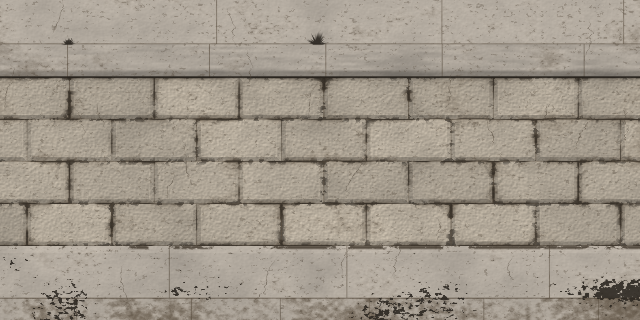
Reproduce this texture procedurally as a Shadertoy shader.

```glsl
// Weathered stone wall: plaster slabs, a ledge, bevelled blocks and a mouldy plinth.
const vec3 PALE = vec3(0.70, 0.668, 0.625);
const vec3 WARM = vec3(0.675, 0.638, 0.58);
const vec3 DIRT = vec3(0.34, 0.295, 0.24);
const vec3 MOULD = vec3(0.155, 0.137, 0.115);

// Heights of the divisions, in canvas heights
const float BASE_TOP = 0.068;
const float PLINTH_TOP = 0.232;
const float BLOCKS_TOP = 0.759;
const float LEDGE_TOP = 0.863;
const vec2 BLOCK = vec2(0.265, (BLOCKS_TOP - PLINTH_TOP) / 4.0);

float hash(vec2 p) {
  p = fract(p * vec2(0.1731, 0.3197) + 0.137);
  p += dot(p, p.yx + 33.33);
  return fract((p.x + p.y) * p.x * 7.13);
}

float noise(vec2 p) {
  vec2 i = floor(p), f = fract(p);
  f = f * f * (3.0 - 2.0 * f);
  return mix(mix(hash(i), hash(i + vec2(1, 0)), f.x),
    mix(hash(i + vec2(0, 1)), hash(i + 1.0), f.x), f.y);
}

float fbm(vec2 p) {
  float sum = 0.0, gain = 0.5;
  for (int i = 0; i < 5; i++, gain *= 0.5) {
    sum += gain * noise(p);
    p = mat2(1.6, 1.2, -1.2, 1.6) * p + 7.3;
  }
  return sum;
}

// Cellular pits with a finer grain
float stucco(vec2 p) {
  vec2 q = p * vec2(85, 110);
  float nearest = 2.0;
  for (int k = 0; k < 9; k++) {
    vec2 c = floor(q) + vec2(k % 3 - 1, k / 3 - 1);
    nearest = min(nearest, length(c + vec2(hash(c), hash(c + 41.7)) - q));
  }
  return 0.6 * nearest + 0.5 * noise(p * 170.0);
}

float line(float d, float halfWidth, float px) {
  return 1.0 - smoothstep(halfWidth - px, halfWidth + px, abs(d));
}

float blob(vec2 d, vec2 radius) {
  d /= radius;
  return exp(-dot(d, d));
}

// x: distance to the nearest upright joint, y: slab index
vec2 slabJoint(float x, float first, float spacing, float wobble) {
  float k = round((x - first) / spacing);
  float d = x - first - k * spacing - wobble * sin(k * 1.5708);
  return vec2(d, k - step(d, 0.0));
}

// Bevelled blocks with uneven, dirty joints
vec3 blockWall(vec2 p, float grime, float fine, float px) {
  float row = floor((p.y - PLINTH_TOP) / BLOCK.y);
  vec2 g = (p - vec2(0.0845 + 0.5 * BLOCK.x * mod(row, 2.0), PLINTH_TOP)) / BLOCK;
  vec2 near = fract(g) * BLOCK, far = BLOCK - near;
  float side = min(near.x, far.x), level = min(near.y, far.y);
  float edge = min(side, level) + 0.003 * (fine - 0.5);
  float shade = side < level ? (near.x < far.x ? 0.91 : 0.96) : (near.y < far.y ? 0.83 : 1.04);
  vec3 col = WARM * (0.96 + 0.1 * hash(floor(g) + 3.0));
  col *= mix(shade, 1.0, smoothstep(0.012, 0.015, edge));
  col *= 1.0 + 0.06 * line(edge - 0.0145, 0.001, 0.002);
  float dirty = pow(hash(vec2(round(g.x), row) + 19.0), 2.0);
  float patchy = smoothstep(0.3, 0.65, noise(p * vec2(22, 30) + row));
  float halo = (0.25 + dirty) * exp(-side * 110.0) + 0.75 * exp(-level * 130.0);
  col = mix(col, DIRT, clamp(halo * (0.15 + patchy) * (0.3 + fine), 0.0, 0.75));
  float crumbs = halo * smoothstep(0.62, 0.72, fine + 0.2 * halo);
  col = mix(col, MOULD, min(crumbs, 0.6));
  float upright = line(side, 0.001 + 0.004 * dirty * patchy, px) * (0.4 + 0.6 * max(dirty, patchy));
  float bed = line(level, 0.0008 + 0.003 * grime * patchy, px) * (0.5 + 0.5 * patchy);
  return mix(col, mix(DIRT, MOULD, 0.6 * patchy), max(upright, bed));
}

// Sparse, broken, wandering cracks
float cracks(vec2 p, float px) {
  float mask = 0.0;
  for (float i = 0.0; i < 22.0; i++) {
    float y = p.y - 0.08 - 0.9 * hash(vec2(i, 23));
    float reach = 0.035 + 0.06 * hash(vec2(i, 61));
    float x = (i + hash(vec2(i, 5))) / 11.0 + 0.005 * sin(y * 47.0 + i) + 0.012 * noise(vec2(y * 70.0, i))
      + 0.006 * noise(vec2(y * 230.0, i)) + y * (hash(vec2(i, 87)) - 0.5);
    float fade = 1.0 - smoothstep(0.4 * reach, reach, abs(y));
    fade *= 0.3 + 0.7 * noise(vec2(y * 90.0, i + 9.0));
    mask = max(mask, fade * line(p.x - x, 0.0008, px));
  }
  return mask;
}

// Fan of dry blades
float tuft(vec2 p, float size) {
  float blade = size * (0.35 + 0.65 * noise(vec2(atan(p.x, p.y + 0.004) * 9.0 + 20.0, size * 90.0)));
  return line(length(p), 0.7 * blade, 0.3 * blade) * smoothstep(-0.006, 0.0, p.y);
}

void mainImage(out vec4 fragColor, in vec2 fragCoord) {
  float px = 0.75 / iResolution.y;
  vec2 p = fragCoord / iResolution.y, joint = vec2(1, 0);
  float grime = fbm(p * vec2(7, 10)), fine = fbm(p * vec2(60, 80));
  float grit = fbm(p * vec2(85, 135) + 31.0), roughness = 0.05;
  vec3 col = PALE;
  // Courses, from the ground up
  if (p.y < BASE_TOP) {
    joint = slabJoint(p.x, 0.24, 0.318, 0.04);
    col = mix(PALE, DIRT, 0.75 * smoothstep(0.35, 0.75, 0.5 * (fine + grime)));
  } else if (p.y < PLINTH_TOP) {
    joint = slabJoint(p.x, 0.529, 0.594, -0.039);
    col *= 1.0 + 0.04 * smoothstep(0.207, 0.211, p.y);
  } else if (p.y < BLOCKS_TOP) {
    col = blockWall(p, grime, fine, px) * (1.0 - 0.3 * exp((p.y - BLOCKS_TOP) * 120.0));
    roughness = 0.19;
  } else if (p.y < LEDGE_TOP) {
    joint = slabJoint(p.x, 0.211, 0.4036, 0.04);
    col *= mix(0.74, 0.95, smoothstep(0.772, 0.786, p.y)) * (0.94 + 0.12 * noise(p * vec2(12, 120)));
  } else joint = slabJoint(p.x, 0.677, 0.636, 0.068);
  col = mix(col, DIRT, (0.45 + 0.5 * fine) * line(joint.x, 0.0012, px));
  // Grain, pits and broad stains
  float relief = stucco(p) - stucco(p + vec2(-0.003, 0.004));
  col *= (1.0 + roughness * relief) * (0.86 + 0.24 * grime + 0.06 * fine);
  col = mix(col, DIRT, 0.4 * smoothstep(0.52, 0.82, 0.75 * grime + 0.25 * grit));
  col = mix(col, DIRT, 0.3 * smoothstep(0.64, 0.76, grit));
  // Gaps between courses
  float gaps = max(line(p.y - BASE_TOP, 0.0018, px), line(p.y - LEDGE_TOP, 0.0012, px));
  col = mix(col, DIRT, gaps * (0.4 + 0.6 * fine));
  col = mix(col, MOULD, 0.85 * line(p.y - BLOCKS_TOP, 0.003, px));
  float drip = smoothstep(0.45, 0.58, 0.5 * (noise(p * vec2(14, 5)) + grit));
  col = mix(col, DIRT * 0.8, 0.85 * drip * line(p.y - PLINTH_TOP + 0.005, 0.005, 0.004));
  col = mix(col, DIRT * 0.9, 0.85 * cracks(p, px));
  // Speckled mould in low patches
  float damp = smoothstep(0.4, 0.85, noise(p * vec2(5, 9) + 4.0)) * smoothstep(0.15, 0.06, p.y);
  damp += blob(p - vec2(1.93, 0.09), vec2(0.15, 0.04)) + 0.7 * blob(p - vec2(0.03, 0.18), vec2(0.06, 0.025));
  float mould = smoothstep(0.0, 0.12, grit - 0.78 + 0.35 * damp);
  col = mix(col, MOULD, 0.85 * mould * smoothstep(0.232, 0.21, p.y));
  // Plants on the ledge
  float plants = max(tuft(p - vec2(0.99, LEDGE_TOP), 0.045), tuft(p - vec2(0.214, LEDGE_TOP), 0.03));
  fragColor = vec4(mix(col, MOULD, 0.9 * plants), 1.0);
}
```
